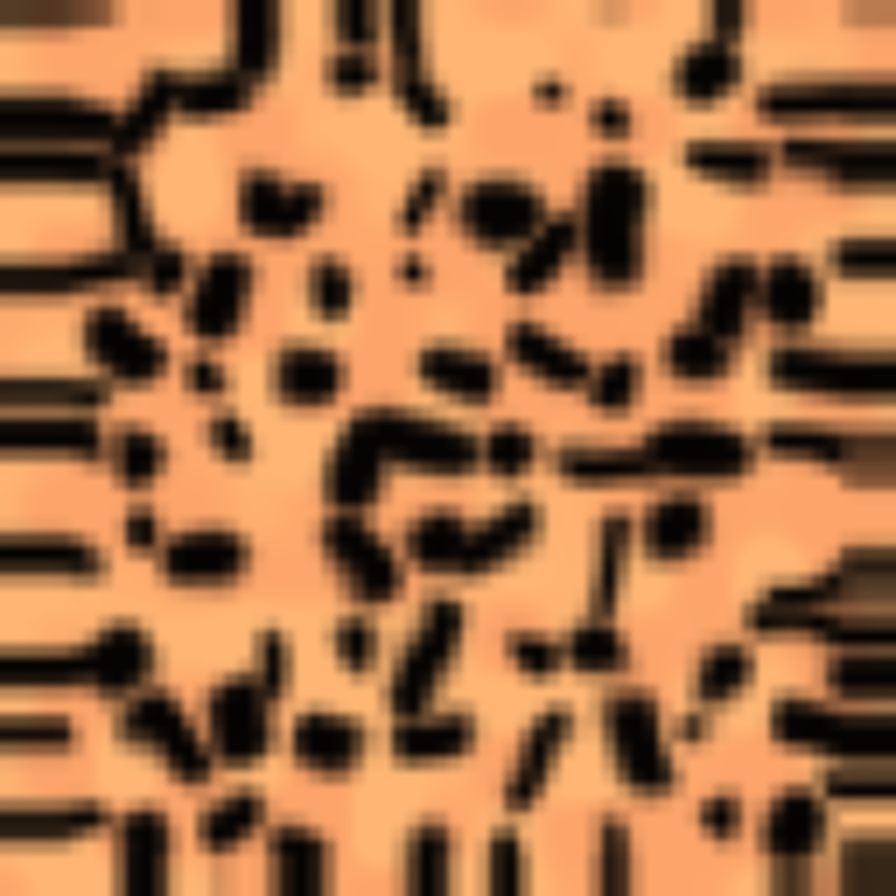
A Shadertoy shader for this pattern:

```glsl
#define SPOTS 9.6              // spot cells across the canvas
#define LATTICE 64.0           // coarse samples across the canvas
#define JITTER 0.72            // scatter of a spot inside its cell
#define RADIUS_MIN 0.012
#define RADIUS_MAX 0.035
#define HALF_LENGTH 0.050      // longest half length of a spot
#define SOFTNESS 0.018         // half width of the spot edge
#define MERGE 0.005            // how strongly neighbours fuse
#define WARP 0.011             // irregularity of the outlines
#define INSET vec2(0.060, 0.032) // border zone drawn out into streaks
#define ORANGE vec3(0.99, 0.645, 0.415)
#define APRICOT vec3(1.00, 0.715, 0.455)

vec3 hash3(vec2 p) {
    vec3 q = fract(vec3(p.xyx) * vec3(0.1031, 0.1030, 0.0973));
    q += dot(q, q.yxz + 33.33);
    return fract((q.xxy + q.yzz) * q.zyx);
}

// Smooth value noise, two independent channels
vec2 noise2(vec2 p) {
    vec2 i = floor(p), f = fract(p);
    f = f * f * (3.0 - 2.0 * f);
    vec2 low = mix(hash3(i).xy, hash3(i + vec2(1, 0)).xy, f.x);
    vec2 high = mix(hash3(i + vec2(0, 1)).xy, hash3(i + vec2(1, 1)).xy, f.x);
    return mix(low, high, f.y);
}

float capsule(vec2 p, vec2 axis, float halfLength, float radius) {
    float along = clamp(dot(p, axis), -halfLength, halfLength);
    return length(p - axis * along) - radius;
}

// Smooth union of the randomly turned capsules in the nearby cells
float spotDistance(vec2 p) {
    p = clamp(p, INSET, 1.0 - INSET);
    p += WARP * 2.0 * (noise2(p * 17.0 + 40.0) - 0.5);
    vec2 home = floor(p * SPOTS);
    float sum = 1e-9;
    for (int y = -1; y <= 1; y++)
    for (int x = -1; x <= 1; x++) {
        vec2 cell = home + vec2(x, y);
        vec3 place = hash3(cell + 17.0);
        vec3 shape = hash3(cell + 71.0);
        vec2 center = (cell + 0.5 + JITTER * (place.xy - 0.5)) / SPOTS;
        float angle = place.z * 3.14159;
        float stretch = shape.x * shape.x;

        // Spots at the border point straight out of the canvas
        vec2 border = min(center, 1.0 - center);
        if (border.x < 0.11) {
            angle = 0.5 * (place.z - 0.5);
            stretch = mix(0.5, 1.0, shape.x);
        } else if (border.y < 0.07) {
            angle = 1.5708 + 0.5 * (place.z - 0.5);
        }

        float radius = mix(RADIUS_MIN, RADIUS_MAX, sqrt(shape.y));
        radius *= 1.0 - 0.22 * stretch;
        vec2 axis = vec2(cos(angle), sin(angle));
        float d = capsule(p - center, axis, HALF_LENGTH * stretch, radius);
        sum += exp(-d / MERGE);
    }
    return -MERGE * log(sum);
}

// Brightness of one lattice point: 0 in a spot, 1 on the ground
float tone(vec2 node) {
    return smoothstep(-SOFTNESS, SOFTNESS, spotDistance(node / LATTICE));
}

void mainImage(out vec4 fragColor, in vec2 fragCoord) {
    vec2 uv = fragCoord / iResolution.xy;

    // Blend four coarse samples, giving soft and slightly stepped edges
    vec2 grid = uv * LATTICE - 0.5;
    vec2 node = floor(grid) , f = fract(grid);
    f = f * f * (3.0 - 2.0 * f);
    float low = mix(tone(node), tone(node + vec2(1, 0)), f.x);
    float high = mix(tone(node + vec2(0, 1)), tone(node + vec2(1, 1)), f.x);
    float light = mix(low, high, f.y);

    // Ground drifts between two warm shades
    float drift = smoothstep(0.25, 0.75, noise2(uv * 14.0 + 90.0).x);
    vec3 ground = mix(ORANGE, APRICOT, drift);
    fragColor = vec4(ground * mix(0.02, 1.0, light), 1.0);
}
```
